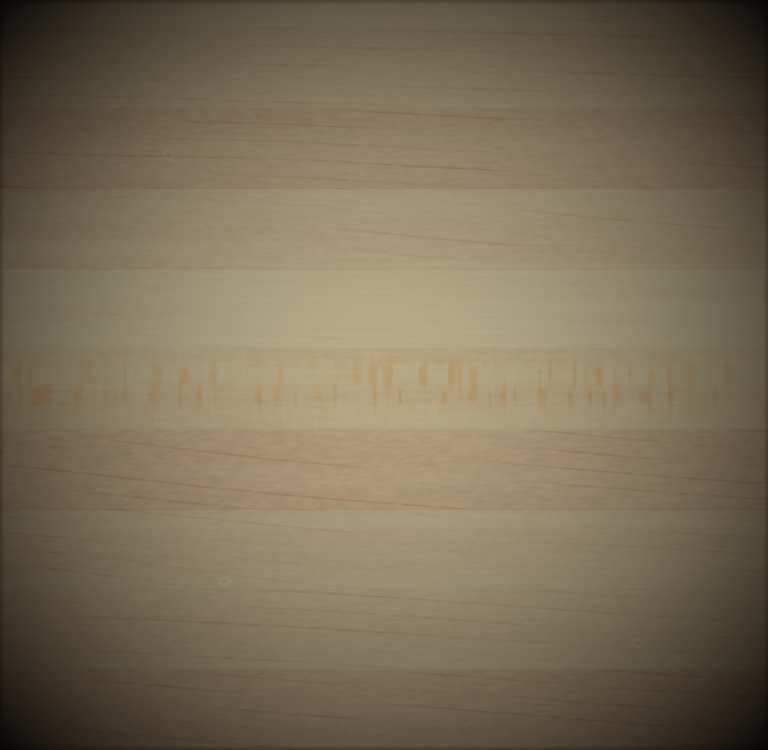
This texture is drawn by a WebGL 1 fragment shader. Its source:

```glsl
precision highp float;

uniform vec2 u_resolution;

#define PLANK_HEIGHT 0.107
#define FLECK_PLANK 4.0
#define FALLOFF 1.92
#define GRAIN_SLOPE 0.075
#define GRAIN_LINES 4.5
#define LINE_WIDTH 0.0012
#define PALE_WOOD vec3(0.715, 0.668, 0.540)
#define WARM_WOOD vec3(0.690, 0.600, 0.482)
#define GRAIN_TINT vec3(0.94, 0.80, 0.72)
#define FLECK_TINT vec3(1.00, 0.90, 0.78)

float hash(vec2 p) {
  return fract(sin(dot(p, vec2(127.1, 311.7))) * 43758.5453);
}

float noise(vec2 p) {
  vec2 cell = floor(p);
  vec2 f = fract(p);
  f = f * f * (3.0 - 2.0 * f);
  float low = mix(hash(cell), hash(cell + vec2(1.0, 0.0)), f.x);
  float high = mix(hash(cell + vec2(0.0, 1.0)), hash(cell + 1.0), f.x);
  return mix(low, high, f.y);
}

// Every fourth plank is the warmest; the lowest two are stained.
float plankWarmth(float plank) {
  float cycle = 0.45 + 0.45 * cos(1.5708 * (plank - 3.0));
  float stain = 0.45 * (1.0 - smoothstep(1.0, 1.5, plank));
  float quartered = 0.25 * (1.0 - step(0.5, abs(plank - FLECK_PLANK)));
  return cycle + stain - quartered;
}

// Long, broken growth lines that fall gently to the right.
float growthLines(vec2 p, float plank, float pixel) {
  float slope = GRAIN_SLOPE * (0.3 + hash(vec2(plank, 8.0)));
  float bend = 0.028 * noise(vec2(p.x * 2.2, p.y * 5.0 + plank * 7.0));
  float ring = (p.y + slope * p.x + bend) * GRAIN_LINES / PLANK_HEIGHT;
  float gap = abs(fract(ring) - 0.5) * PLANK_HEIGHT / GRAIN_LINES;
  float line = 1.0 - smoothstep(0.0, LINE_WIDTH + pixel, gap);
  float strength = noise(vec2(p.x * 5.0, floor(ring) * 3.7 + plank));
  float pores = noise(vec2(p.x * 70.0, floor(ring) * 5.3));
  return line * smoothstep(0.3, 0.85, strength) * (0.4 + 0.6 * pores);
}

// Short upright streaks of quarter-sawn wood.
float rayFlecks(vec2 p, float across) {
  float coarse = smoothstep(0.5, 0.9, noise(vec2(p.x * 150.0, p.y * 34.0)));
  float fine = noise(vec2(p.x * 230.0, p.y * 18.0 + 40.0));
  float band = smoothstep(0.08, 0.4, across) * smoothstep(1.0, 0.7, across);
  float patches = 0.3 + 0.7 * noise(vec2(p.x * 7.0 + 2.0, 3.0));
  return coarse * band * patches + 0.22 * fine;
}

// Faint pale ring with a darker heart.
float knot(vec2 p, vec2 center) {
  float d = length((p - center) * vec2(0.8, 1.0));
  float rim = 1.0 - smoothstep(0.0, 0.003, abs(d - 0.005));
  return 0.05 * rim - 0.03 * (1.0 - smoothstep(0.0, 0.005, d));
}

void main() {
  vec2 uv = gl_FragCoord.xy / u_resolution;
  vec2 p = gl_FragCoord.xy / u_resolution.y;
  float pixel = 1.0 / u_resolution.y;

  // Planks, with tone blended over each seam
  float row = p.y / PLANK_HEIGHT;
  float plank = floor(row);
  float across = fract(row);
  float soft = 0.012 + pixel / PLANK_HEIGHT;
  float blend = smoothstep(1.0 - soft, 1.0, across);
  float warmth = mix(plankWarmth(plank), plankWarmth(plank + 1.0), blend);
  float bands = noise(vec2(p.x * 1.6 + plank * 9.0, p.y * 36.0));
  warmth += 0.4 * (bands - 0.5);
  warmth += 0.25 * (0.5 - uv.x) * step(plank, 3.5);
  vec3 color = mix(PALE_WOOD, WARM_WOOD, clamp(warmth, 0.0, 1.0));

  // Fine fibres and slanted pores
  float fibre = noise(vec2(p.x * 14.0, p.y * 300.0)) - 0.5;
  float pore = noise(vec2(p.x * 90.0 + p.y * 110.0, p.y * 270.0 - p.x * 50.0)) - 0.5;
  color *= 1.0 + 0.022 * fibre + 0.045 * pore * (0.25 + warmth);

  // Growth lines on most planks, ray flecks on one
  float quartered = 1.0 - step(0.5, abs(plank - FLECK_PLANK));
  float lines = growthLines(p, plank, pixel) * (1.0 - quartered);
  color *= mix(vec3(1.0), GRAIN_TINT, lines * clamp(0.15 + 0.6 * warmth, 0.0, 0.75));
  color *= mix(vec3(1.0), FLECK_TINT, rayFlecks(p, across) * quartered);

  // Hairline seams
  float seam = min(across, 1.0 - across) * PLANK_HEIGHT;
  color *= 1.0 - 0.025 * (1.0 - smoothstep(0.0, 0.001 + pixel, seam));

  // Scattered knots
  for (int i = 0; i < 3; i++) {
    float seed = float(i);
    vec2 center = vec2(hash(vec2(seed, 2.0)), hash(vec2(seed, 5.0)));
    color *= 1.0 + knot(p, 0.1 + 0.8 * center);
  }

  // Round light falloff and thin dark border
  vec2 offset = uv - 0.5;
  float light = max(1.0 - FALLOFF * dot(offset, offset), 0.0);
  vec2 margin = min(uv, 1.0 - uv);
  light *= mix(0.8, 1.0, smoothstep(0.0, 0.007, min(margin.x, margin.y)));
  color *= light * mix(vec3(1.0, 0.96, 0.91), vec3(1.0), smoothstep(0.2, 0.8, light));

  gl_FragColor = vec4(color, 1.0);
}
```
